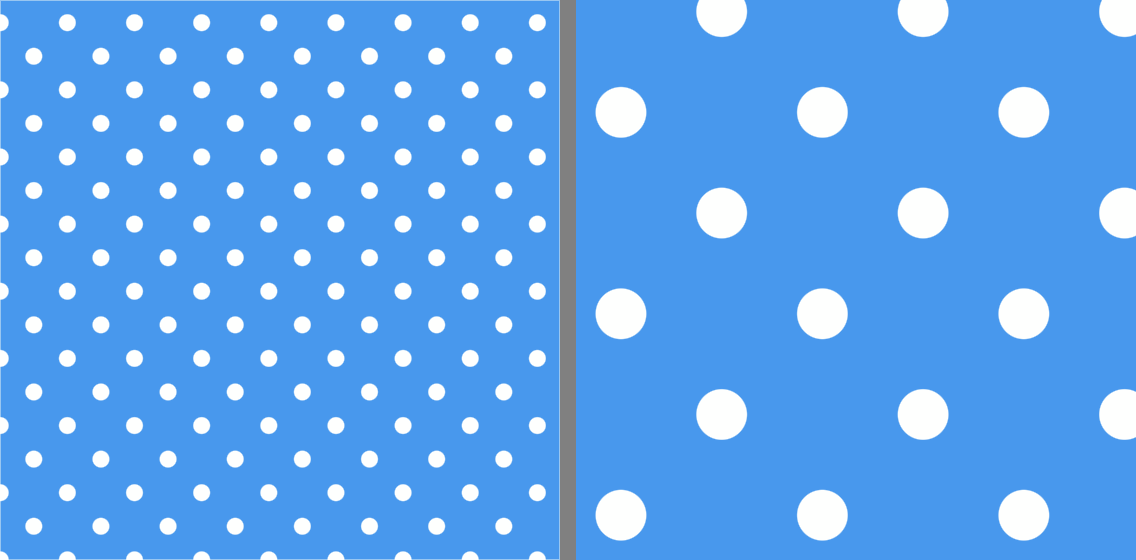
Left: the whole. Right: its middle third, enlarged.
A Shadertoy shader for this pattern:

```glsl
// Staggered white polka dots on a flat sky blue ground with a hairline pale rim.
// Two square lattices, offset by half a period, give the distance to the
// nearest dot centre; discs and rim are smoothed over one pixel.

const vec3 SKY_BLUE = vec3(0.282, 0.597, 0.928);
const vec3 DOT_WHITE = vec3(0.995, 1.0, 0.995);
const vec3 RIM_PALE = vec3(0.84, 0.92, 0.96);

const float PERIOD = 0.1199;      // spacing of dots within a row
const float DOT_RADIUS = 0.0151;
const float RIM_WIDTH = 0.001;
const vec2 ORIGIN = vec2(0.0004, 0.0003);

// Distance to the nearest point of a square lattice
float latticeDistance(vec2 p, float period) {
    vec2 cell = fract(p / period + 0.5) - 0.5;
    return length(cell) * period;
}

// Distance to the nearest point of a lattice with staggered rows
float staggeredDistance(vec2 p, float period) {
    return min(latticeDistance(p, period),
               latticeDistance(p + 0.5 * period, period));
}

// Coverage of the region where the signed distance is negative
float coverage(float dist, float pixel) {
    return clamp(0.5 - dist / pixel, 0.0, 1.0);
}

// Distance inward from the closest side of the canvas
float edgeDistance(vec2 p, vec2 size) {
    vec2 inset = min(p, size - p);
    return min(inset.x, inset.y);
}

void mainImage(out vec4 fragColor, in vec2 fragCoord) {
    float pixel = 1.0 / iResolution.y;
    vec2 p = fragCoord * pixel;
    vec2 size = iResolution.xy * pixel;

    // Thin rim around the ground
    float rim = coverage(edgeDistance(p, size) - RIM_WIDTH, pixel);
    vec3 color = mix(SKY_BLUE, RIM_PALE, rim);

    // Dots
    float dots = staggeredDistance(p - ORIGIN, PERIOD) - DOT_RADIUS;
    color = mix(color, DOT_WHITE, coverage(dots, 1.3 * pixel));

    fragColor = vec4(color, 1.0);
}
```
